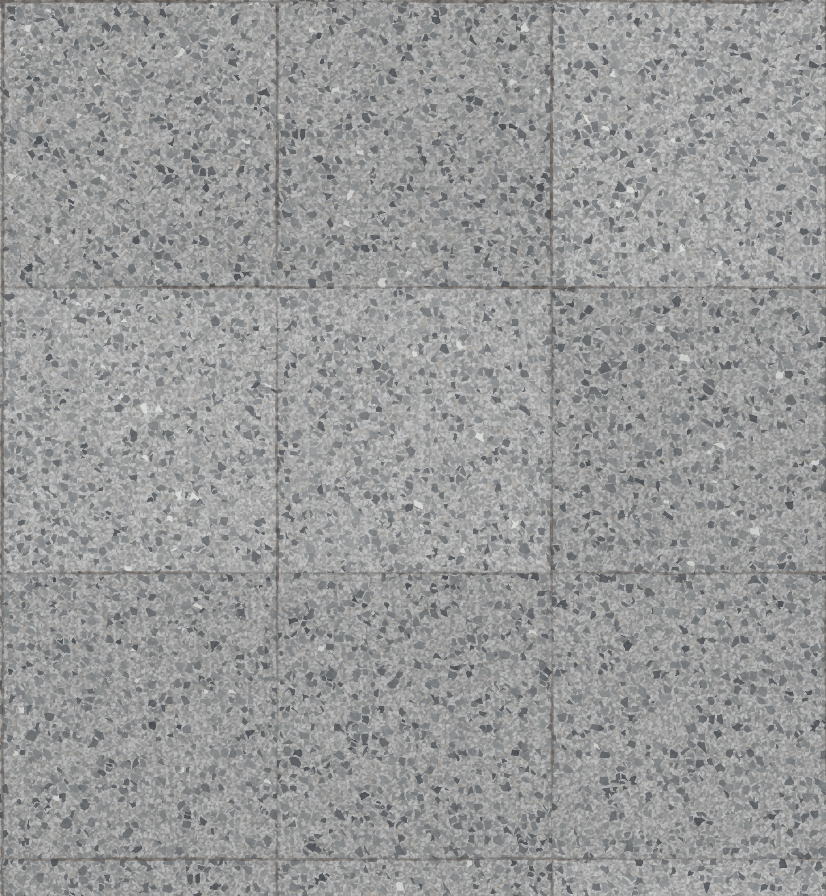
A Shadertoy shader for this texture:

```glsl
// Grey terrazzo paving: square slabs of stone chips with thin, worn brown joints.

const vec2 SLAB_SIZE = vec2(0.3325, 0.346);   // in canvas widths
const vec2 SLAB_ORIGIN = vec2(0.003, 0.002);
const vec3 CEMENT = vec3(0.633, 0.637, 0.634);
const vec3 SLATE_DARK = vec3(0.30, 0.315, 0.335);
const vec3 SLATE_LIGHT = vec3(0.555, 0.57, 0.575);
const vec3 QUARTZ = vec3(0.83, 0.84, 0.83);
const vec3 SAND = vec3(0.67, 0.64, 0.60);
const vec3 JOINT = vec3(0.38, 0.35, 0.33);

float hash(vec2 p) {
    return fract(sin(dot(p, vec2(127.1, 311.7))) * 43758.5453);
}

vec2 hash2(vec2 p) {
    return vec2(hash(p), hash(p + 57.3));
}

float noise(vec2 p) {
    vec2 i = floor(p), f = fract(p);
    f = f * f * (3.0 - 2.0 * f);
    return mix(mix(hash(i), hash(i + vec2(1, 0)), f.x),
               mix(hash(i + vec2(0, 1)), hash(i + vec2(1, 1)), f.x), f.y);
}

// Voronoi cell: x = distance to the nearest border, yz = cell id
vec3 stoneCell(vec2 p) {
    vec2 base = floor(p), near = vec2(9.0), next = vec2(9.0), id = base;
    for (int y = -1; y <= 1; y++)
    for (int x = -1; x <= 1; x++) {
        vec2 cell = base + vec2(x, y);
        vec2 r = cell + 0.1 + 0.8 * hash2(cell) - p;
        if (dot(r, r) < dot(near, near)) {
            next = near; near = r; id = cell;
        } else if (dot(r, r) < dot(next, next)) {
            next = r;
        }
    }
    return vec3(dot(0.5 * (near + next), normalize(next - near)), id);
}

// Coverage of a chip inside its cell, shrunk by a random inset
float chipMask(vec3 cell, float inset, float soft) {
    float gap = inset * (0.5 + hash(cell.yz + 3.7));
    return smoothstep(gap - soft, gap + soft, cell.x);
}

// Slab tone: three paler slabs in every block of three by three
float slabTone(vec2 slab) {
    vec2 s = mod(slab, 3.0);
    bool pale = s == vec2(2, 0) || s == vec2(0, 1) || s == vec2(1, 1);
    return (pale ? 0.032 : -0.006) + 0.008 * (hash(slab + 8.1) - 0.5);
}

// Scattered chips of one size; the rarest kind is pale quartz
vec3 addChips(vec3 col, vec2 q, float scale, float share, float pixel) {
    vec3 chip = stoneCell(q * scale + 0.35 * noise(q * scale * 2.0));
    float kind = hash(chip.yz + 31.0);
    float shade = pow(hash(chip.yz + 47.0), 0.6);
    vec3 chipColor = mix(SLATE_DARK, SLATE_LIGHT, shade);
    chipColor += 0.06 * (noise(q * 330.0) - 0.5);
    chipColor = mix(chipColor, QUARTZ, step(0.988, kind));
    float present = step(kind, share) + step(0.988, kind);
    return mix(col, chipColor, 0.92 * present * chipMask(chip, 0.17, scale * pixel * 0.5));
}

vec3 terrazzo(vec2 p, vec2 slab, float pixel) {
    vec2 q = p + 1.37 * slab;   // separate stones for each slab
    vec3 col = CEMENT + 0.24 * (noise(q * 440.0) - 0.5);
    col += 0.02 * (noise(q * 14.0) - 0.5);

    // Fine grit with a few warm grains
    float fineScale = 200.0;
    vec3 grit = stoneCell(q * fineScale);
    float pick = hash(grit.yz + 11.0);
    vec3 gritColor = CEMENT + 0.29 * (hash(grit.yz + 23.0) - 0.5);
    gritColor = mix(gritColor, SAND, step(0.93, pick));
    col = mix(col, gritColor, 0.7 * chipMask(grit, 0.13, fineScale * pixel * 0.5));

    // Small slate chips below larger ones
    col = addChips(col, q + 0.53, 135.0, 0.16, pixel);
    return addChips(col, q, 94.0, 0.30, pixel);
}

// Joint line at distance d, with width and strength varying along p
float jointMask(float d, vec2 p, float seed, float pixel) {
    float wear = noise(p * 9.0 + seed);
    float crumble = noise(p * 170.0 + seed);
    float halfWidth = 0.0004 + 0.0009 * wear + 0.0008 * crumble;
    float strength = mix(0.25, 1.0, wear) * mix(0.4, 1.0, crumble);
    return strength * (1.0 - smoothstep(halfWidth - pixel * 0.5, halfWidth + pixel, d));
}

void mainImage(out vec4 fragColor, in vec2 fragCoord) {
    float pixel = 1.0 / iResolution.x;
    vec2 p = vec2(fragCoord.x, iResolution.y - fragCoord.y) * pixel;

    // Slab grid, with slightly uneven edges
    vec2 wobble = 0.0016 * (vec2(noise(p.yx * 22.0), noise(p * 22.0 + 40.0)) - 0.5);
    vec2 grid = (p - SLAB_ORIGIN + wobble) / SLAB_SIZE;
    vec2 slab = floor(grid);
    vec2 edge = abs(fract(grid + 0.5) - 0.5) * SLAB_SIZE;

    vec3 col = terrazzo(p, slab, pixel) + slabTone(slab);

    // Grime beside the joints, then the joints themselves
    float nearest = min(edge.x, edge.y);
    col *= 1.0 - 0.06 * exp(-nearest / 0.004) * noise(p * 30.0);
    float joint = max(jointMask(edge.x, p, 5.0, pixel), jointMask(edge.y, p, 71.0, pixel));
    vec3 jointColor = JOINT + 0.2 * (noise(p * 260.0) - 0.5);
    col = mix(col, jointColor, joint);

    fragColor = vec4(clamp(col, 0.0, 1.0), 1.0);
}
```
